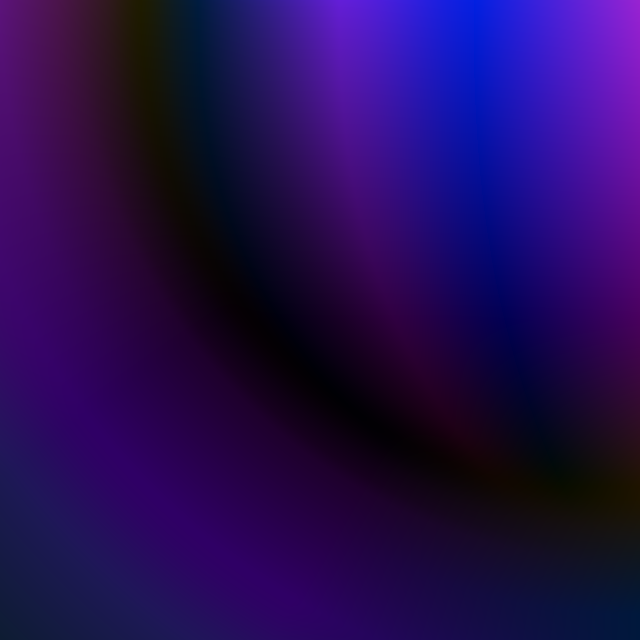
Write a three.js fragment shader that draws this background.

```glsl
// Soft violet and blue light bands crossed by a dark quarter ring around the upper right corner.
varying vec2 vUv;

const vec2 CENTER = vec2(1.0, 1.0);
const float RING_RADIUS = 0.78;
const float RING_BLEND = 0.055;
const float BAND_BEND = 1.05;
const float BLUE_REACH = 0.76;
const float RED_REACH = 0.95;
const float GREEN_REACH = 0.50;

// Light bands, from the right edge towards the ring
const vec3 MAGENTA = vec3(0.600, 0.137, 0.820);
const vec3 PURE_BLUE = vec3(0.000, 0.125, 0.885);
const vec3 VIOLET = vec3(0.395, 0.118, 0.850);
const vec3 INDIGO = vec3(0.157, 0.118, 0.510);
const vec3 TEAL = vec3(0.000, 0.110, 0.255);
const vec3 OLIVE = vec3(0.118, 0.108, 0.000);

// Outer glow
const vec3 PLUM = vec3(0.295, 0.080, 0.295);
const vec3 ORCHID = vec3(0.360, 0.075, 0.480);
const vec3 DUSK = vec3(0.110, 0.000, 0.150);
const vec3 DEEP_PURPLE = vec3(0.185, 0.000, 0.395);
const vec3 SLATE = vec3(0.118, 0.095, 0.345);
const vec3 NIGHT = vec3(0.055, 0.110, 0.200);
const vec3 UMBER = vec3(0.125, 0.078, 0.000);
const vec3 NAVY = vec3(0.000, 0.095, 0.235);

float ramp(float a, float b, float t) {
  return clamp((t - a) / (b - a), 0.0, 1.0);
}

vec3 bandColor(float t) {
  vec3 c = mix(MAGENTA, PURE_BLUE, ramp(0.0, 0.26, t));
  c = mix(c, VIOLET, smoothstep(0.22, 0.49, t) * step(0.26, t) + ramp(0.22, 0.26, t) * 0.0);
  c = mix(c, INDIGO, ramp(0.47, 0.60, t));
  c = mix(c, TEAL, ramp(0.60, 0.69, t));
  return mix(c, OLIVE, ramp(0.69, RING_RADIUS, t));
}

// Bands inside the ring: they bend right and fade downwards
vec3 innerLight(vec2 p) {
  float t = p.x / max(1.0 - BAND_BEND * pow(p.y, 2.5), 0.2);
  float falloff = max(1.4 - 1.2 * t, 0.7);
  vec3 fade = vec3(
    1.0 - p.y / RED_REACH,
    1.0 - p.y / GREEN_REACH,
    1.0 - pow(p.y / BLUE_REACH, falloff));
  vec3 c = bandColor(t) * max(fade, 0.0);
  c.g += UMBER.g * smoothstep(0.45, 0.8, p.y) * ramp(0.3, 0.0, p.x);
  return c;
}

// Glow outside the ring: three radial ramps mixed by direction
vec3 outerGlow(vec2 p, float d) {
  vec3 top = mix(OLIVE, PLUM, ramp(RING_RADIUS, 0.91, d));
  top = mix(top, ORCHID, ramp(0.91, 1.0, d));

  vec3 diagonal = DUSK * ramp(RING_RADIUS, 0.88, d);
  diagonal = mix(diagonal, DEEP_PURPLE, ramp(0.86, 1.08, d));
  diagonal = mix(diagonal, SLATE, smoothstep(1.08, 1.25, d));
  diagonal = mix(diagonal, NIGHT, ramp(1.22, 1.41, d));

  vec3 bottom = mix(UMBER, NAVY, ramp(RING_RADIUS, 0.96, d));

  vec2 direction = p / d;
  vec3 c = mix(diagonal, top, ramp(0.6, 0.0, direction.y));
  return mix(c, bottom, ramp(0.5, 0.0, direction.x));
}

void main() {
  vec2 p = max(CENTER - vUv, 0.0001);
  float d = length(p);
  float outside = smoothstep(RING_RADIUS - RING_BLEND, RING_RADIUS + RING_BLEND, d);
  gl_FragColor = vec4(mix(innerLight(p), outerGlow(p, d), outside), 1.0);
}
```
